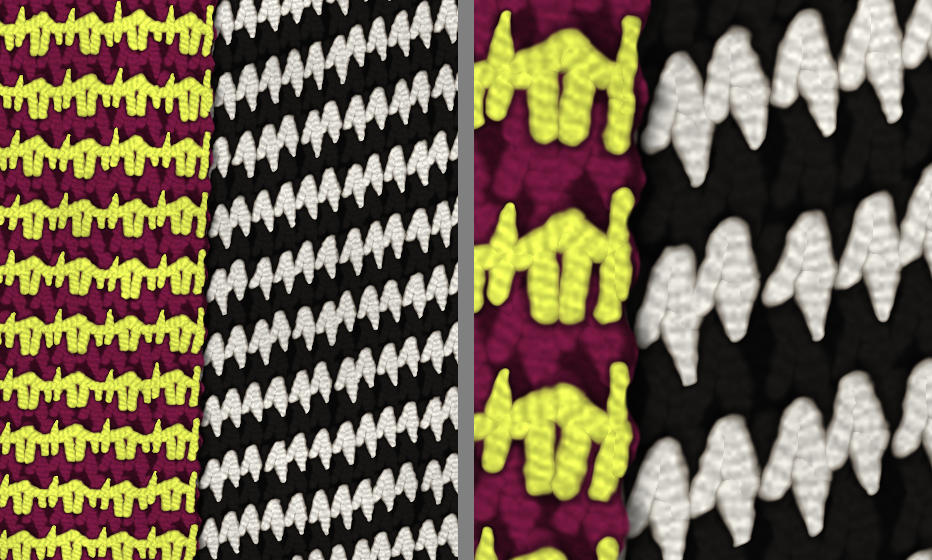
Left, the full canvas; right, a detail of the centre.
A Shadertoy shader for this texture:

```glsl
// Two crochet panels: lime and plum rows beside slanted white and black rows.

const vec3 LIME = vec3(0.87, 0.91, 0.33), LIME_SHADE = vec3(0.56, 0.53, 0.23);
const vec3 PLUM = vec3(0.44, 0.09, 0.24), PLUM_SHADE = vec3(0.20, 0.04, 0.10);
const vec3 WHITE = vec3(0.86, 0.85, 0.82), WHITE_SHADE = vec3(0.43, 0.39, 0.34);
const vec3 BLACK = vec3(0.085, 0.08, 0.075), BLACK_SHADE = vec3(0.03);

float hash(vec2 p) {
    p = fract(p * vec2(0.1031, 0.1130));
    p += dot(p, p.yx + 33.33);
    return fract((p.x + p.y) * p.x * 37.7);
}

float noise(vec2 p) {
    vec2 i = floor(p), f = fract(p);
    f = f * f * (3.0 - 2.0 * f);
    return mix(mix(hash(i), hash(i + vec2(1, 0)), f.x),
               mix(hash(i + vec2(0, 1)), hash(i + vec2(1, 1)), f.x), f.y);
}

// Tapered yarn: x is height (0 at the rim, 1 at the core), y is the ply twist.
vec2 strand(vec2 p, vec2 a, vec2 b, float ra, float rb) {
    vec2 d = b - a;
    float t = clamp(dot(p - a, d) / dot(d, d), 0.0, 1.0);
    vec2 e = p - a - d * t;
    float r = mix(ra, rb, t);
    float side = (d.x * e.y - d.y * e.x) / (length(d) * r);
    return vec2(1.0 - length(e) / r, sin(70.0 * t * length(d) + 2.5 * side));
}

vec2 top(vec2 a, vec2 b) { return a.x > b.x ? a : b; }

// Row number at a depth; the pitch shrinks slowly from row to row.
float rowAt(float depth, float pitch, float shrink) {
    return (pitch - sqrt(pitch * pitch - 4.0 * shrink * depth)) / (2.0 * shrink);
}

// Leaning loops with a split round head and a tapered tail; y points down.
vec2 loopRow(vec2 p, float period, float row) {
    vec2 yarn = vec2(-9.0, 0.0);
    float cell = floor(p.x / period);
    for (float i = -1.0; i <= 1.0; i++) {
        float id = cell + i, j = hash(vec2(id + 50.0, row + 20.0)) - 0.5;
        vec2 q = p - vec2((id + 0.5 + 0.25 * j) * period, 0.08 * j);
        q.x /= period * 3.0;
        yarn = top(yarn, strand(q, vec2(-0.02, -0.20), vec2(-0.11, 0.09), 0.085, 0.085));
        yarn = top(yarn, strand(q, vec2(0.00, -0.22), vec2(0.09, 0.10), 0.095, 0.095));
        yarn = top(yarn, strand(q, vec2(0.06, 0.06), vec2(0.10, 0.36 + 0.1 * j), 0.12, 0.04));
    }
    return yarn;
}

// Knotted clusters: a knob, a link, a spike above and four hanging prongs.
vec2 clusterRow(vec2 p, float row) {
    const float period = 0.8;
    vec2 yarn = vec2(-9.0, 0.0);
    float cell = floor(p.x / period);
    for (float i = -1.0; i <= 1.0; i++) {
        float id = cell + i;
        if (id > -0.5) continue;
        float j = hash(vec2(id + 40.0, row + 7.0)) - 0.5;
        vec2 q = p - vec2((id + 0.5 + 0.08 * j) * period, 0.05 * j);
        yarn = top(yarn, strand(q, vec2(-0.23, 0.02), vec2(0.03, -0.11), 0.10, 0.11));
        yarn = top(yarn, strand(q, vec2(0.02, -0.08), vec2(0.22, 0.03), 0.12, 0.09));
        yarn = top(yarn, strand(q, vec2(-0.57, 0.05), vec2(-0.20, 0.03), 0.08, 0.10));
        yarn = top(yarn, strand(q, vec2(-0.32, 0.0), vec2(-0.29 + 0.05 * j, -0.27 + 0.1 * j), 0.09, 0.03));
        for (float k = 0.0; k < 4.0; k++) {
            float x = (k - 1.5) * 0.2;
            float inner = 1.0 - step(0.2, abs(x));
            vec2 tip = vec2(x * mix(1.08, 0.65, inner), mix(0.27, 0.38, inner) + 0.08 * j);
            yarn = top(yarn, strand(q, vec2(x, 0.04), tip, 0.085, mix(0.06, 0.085, inner)));
        }
    }
    // Long leaf closing the row at the seam
    return top(yarn, strand(p, vec2(-0.07, -0.27), vec2(-0.13, 0.40), 0.055, 0.075));
}

// Two staggered rows of loops fill the ground behind the bright yarn.
vec2 groundYarn(float u, float n, float period) {
    vec2 a = loopRow(vec2(u, fract(n) - 0.5), period, floor(n));
    vec2 b = loopRow(vec2(u + 0.5 * period, fract(n + 0.5) - 0.5), period, floor(n + 0.5));
    return top(a, b);
}

vec3 shadeYarn(vec2 yarn, vec3 shade, vec3 lit) {
    return mix(shade, lit, smoothstep(-0.05, 0.5, yarn.x)) * (1.0 + 0.08 * yarn.y);
}

vec3 layYarn(vec3 ground, vec2 yarn, vec3 shade, vec3 lit) {
    ground *= 1.0 - 0.45 * smoothstep(-0.7, 0.0, yarn.x);
    return mix(ground, shadeYarn(yarn, shade, lit), smoothstep(-0.1, 0.15, yarn.x));
}

void mainImage(out vec4 fragColor, in vec2 fragCoord) {
    vec2 p = fragCoord / iResolution.y;
    float fuzz = noise(p * 330.0) - 0.5;

    // Hand-made wobble and stray fibres
    vec2 w = p + 0.007 * (vec2(noise(p * 17.0), noise(p * 17.0 + 40.0)) - 0.5);
    w += 0.0025 * (vec2(noise(p * 150.0), noise(p * 150.0 + 90.0)) - 0.5);
    float seam = mix(0.350, 0.386, w.y);
    float depth = 1.0 - w.y;

    // Left panel: level rows
    float n = rowAt(depth - 0.046, 0.1139, 0.0013);
    float u = (w.x - seam) / 0.112;
    float row = floor(n + 0.45);
    vec3 left = shadeYarn(groundYarn(u, n, 0.40), PLUM_SHADE, PLUM);
    left = layYarn(left, clusterRow(vec2(u, n - row), row), LIME_SHADE, LIME);
    float bulge = 0.004 * sin(6.2832 * n * 2.0);

    // Right panel: rows climbing to the right
    float slope = mix(0.26, 0.34, w.y);
    n = rowAt(depth + slope * (w.x - 0.39) - 0.048, 0.1198, 0.0008);
    u = (w.x - seam) / 0.119;
    row = floor(n + 0.45);
    vec3 right = shadeYarn(groundYarn(u, n, 0.33), BLACK_SHADE, BLACK);
    right = layYarn(right, loopRow(vec2(u, n - row), 0.33, row), WHITE_SHADE, WHITE);

    // The left panel overlaps the right and casts a soft shadow
    float beyond = w.x - seam - bulge;
    right *= 0.45 + 0.55 * smoothstep(0.0, 0.018, beyond);
    vec3 color = mix(left, right, smoothstep(-0.0015, 0.0015, beyond));
    color *= 1.0 + 0.16 * fuzz + 0.1 * (noise(p * 8.0) - 0.5);
    fragColor = vec4(color, 1.0);
}
```
